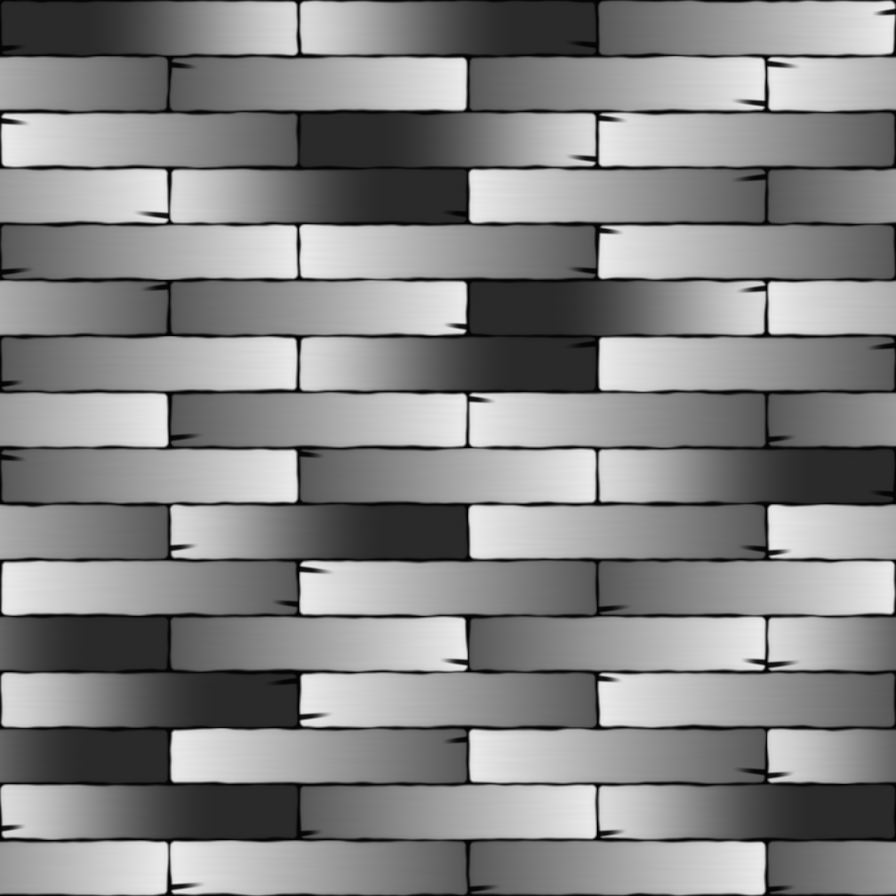
Reproduce this pattern procedurally as a Shadertoy shader.

```glsl
// Staggered planks with grey gradients, thin worn joints and a split at one end of each.

vec2 hash22(vec2 p) {
    vec3 q = fract(p.xyx * vec3(0.1031, 0.1030, 0.0973));
    q += dot(q, q.yzx + 33.33);
    return fract((q.xx + q.yz) * q.zy);
}

float gradientNoise(vec2 p) {
    vec2 i = floor(p), f = p - i;
    vec2 u = f * f * f * (f * (f * 6.0 - 15.0) + 10.0);
    vec2 e = vec2(0.0, 1.0);
    float a = dot(hash22(i) * 2.0 - 1.0, f);
    float b = dot(hash22(i + e.yx) * 2.0 - 1.0, f - e.yx);
    float c = dot(hash22(i + e.xy) * 2.0 - 1.0, f - e.xy);
    float d = dot(hash22(i + e.yy) * 2.0 - 1.0, f - e.yy);
    return mix(mix(a, b, u.x), mix(c, d, u.x), u.y);
}

float roundedBox(vec2 p, vec2 halfSize, float radius) {
    vec2 q = abs(p) - halfSize + radius;
    return length(max(q, 0.0)) + min(max(q.x, q.y), 0.0) - radius;
}

// Tapered split running inward from a plank end; 1 inside the split
float endSplit(vec2 p, vec2 halfSize, vec2 rnd, vec2 side) {
    vec2 q = p * side;
    float inward = halfSize.x - q.x;
    float taper = 1.0 - inward / mix(0.45, 0.7, rnd.x);
    float offset = abs(q.y - mix(0.29, 0.4, rnd.y) + 0.1 * inward);
    float body = 1.0 - smoothstep(0.0, 0.055, offset - 0.025 * taper);
    return body * smoothstep(0.0, 0.7, taper);
}

void mainImage(out vec4 fragColor, in vec2 fragCoord) {
    // Three planks across, sixteen rows; alternate rows are shifted
    vec2 grid = fragCoord / iResolution.xy * vec2(3.0, 16.0);
    float row = floor(grid.y);
    grid.x -= 0.567 * (1.0 - mod(row, 2.0));
    vec2 id = vec2(mod(floor(grid.x), 3.0), row);
    vec2 cell = fract(grid);

    // Local coordinates, one unit per row height
    vec2 halfSize = vec2(16.0 / 6.0, 0.5);
    vec2 p = (cell - 0.5) * 2.0 * halfSize;
    vec2 tone = hash22(id + 7.3);
    vec2 side = sign(hash22(id + 41.7) - 0.5);
    vec2 seed = id * vec2(37.0, 19.0);

    // Lengthwise gradient, flipped at random; some planks stay dark for longer
    float t = tone.x < 0.5 ? cell.x : 1.0 - cell.x;
    float grey = tone.y < 0.21
        ? mix(0.165, 0.87, smoothstep(0.27, 1.06, t))
        : mix(0.34, 0.925, t);

    // Faint lengthwise grain
    grey *= 1.0 + 0.022 * gradientNoise(p * vec2(0.8, 14.0) + seed);

    // Gently uneven outline with a thin soft rim
    float wobble = 0.042 * gradientNoise(p * vec2(1.5, 1.5) + seed + 11.0)
                 + 0.02 * gradientNoise(p * 3.5 + seed);
    float depth = wobble - roundedBox(p, halfSize, 0.11);
    grey *= smoothstep(-0.01, 0.06, depth) * mix(0.95, 1.0, smoothstep(0.0, 0.15, depth));

    grey *= 1.0 - 0.93 * endSplit(p, halfSize, hash22(id + 83.1), side);
    fragColor = vec4(vec3(max(grey, 0.02)), 1.0);
}
```
